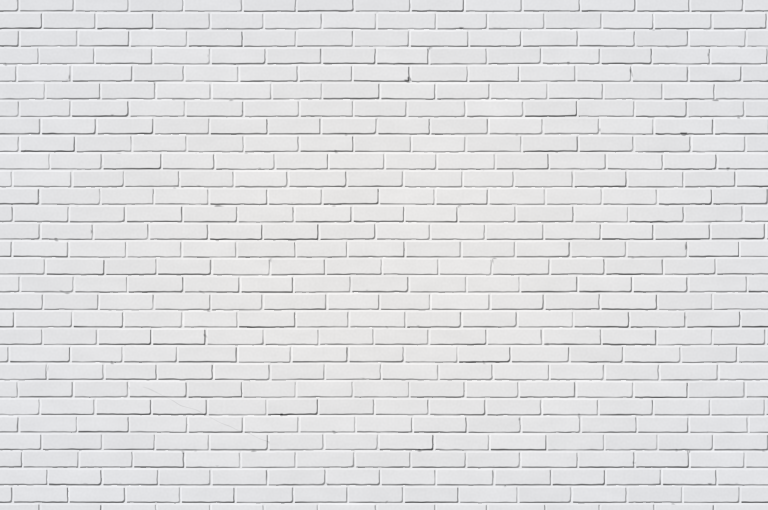
A Shadertoy shader for this texture:

```glsl
// White painted brick wall in running bond, lit from the upper left.
// Each brick is a wobbly rounded box; comparing its coverage with a shifted
// copy gives the joint shadow and the bright rim. Noise adds paint wear.

vec2 hash2(vec2 p) {
    p = vec2(dot(p, vec2(127.1, 311.7)), dot(p, vec2(269.5, 183.3)));
    return fract(sin(p) * 43758.55);
}

float cornerDot(vec2 cell, vec2 f, vec2 corner) {
    return dot(hash2(cell + corner) * 2.0 - 1.0, f - corner);
}

// Gradient noise, roughly -0.7 to 0.7
float gradNoise(vec2 p) {
    vec2 i = floor(p), f = p - i;
    vec2 u = f * f * f * (f * (f * 6.0 - 15.0) + 10.0);
    return mix(mix(cornerDot(i, f, vec2(0, 0)), cornerDot(i, f, vec2(1, 0)), u.x),
               mix(cornerDot(i, f, vec2(0, 1)), cornerDot(i, f, vec2(1, 1)), u.x), u.y);
}

float roundBox(vec2 p, vec2 halfSize, float radius) {
    vec2 d = abs(p) - halfSize + radius;
    return length(max(d, 0.0)) + min(max(d.x, d.y), 0.0) - radius;
}

float segmentDist(vec2 p, vec2 a, vec2 b) {
    vec2 ab = b - a;
    return length(p - a - ab * clamp(dot(p - a, ab) / dot(ab, ab), 0.0, 1.0));
}

// Wall colour at p, where the canvas height is 1
vec3 wall(vec2 p, float pixel) {
    vec2 pitch = vec2(0.1096, 0.0344);
    float soft = 0.0007 + 0.3 * pixel;

    // Uneven courses and hand-laid edges
    vec2 w = p;
    w.y += 0.0016 * gradNoise(p * vec2(5.0, 3.0));
    w += 0.0013 * vec2(gradNoise(p * 75.0), gradNoise(p * 60.0 + 31.0));

    // Running bond with a drifting phase in each row
    vec2 grid = (w - vec2(0.0, 0.0137)) / pitch;
    float row = floor(grid.y);
    grid.x += 0.5 * mod(row, 2.0) - 0.28 + 0.16 * (hash2(vec2(row, 5.0)).x - 0.5);
    grid.x += 0.16 * gradNoise(vec2(grid.x * 0.7, row * 3.7));
    vec2 id = floor(grid);
    vec2 rnd = hash2(id + 17.0), rnd2 = hash2(id + 83.0);

    // Brick, shifted so that most of the joint lies below and to the right
    vec2 q = (grid - id - 0.5) * pitch + vec2(0.0006, -0.0008);
    q.y += (rnd.x - 0.5) * 0.012 * q.x;
    vec2 halfSize = pitch * 0.5 - 0.0017 - 0.0005 * rnd2;
    float radius = 0.0015 + 0.0045 * rnd.y * step(0.0, q.x) * step(q.y, 0.0);
    float d = roundBox(q, halfSize, radius);
    float lifted = roundBox(q + vec2(-0.0021, 0.003), halfSize, radius);
    float face = smoothstep(soft, -soft, d);
    float shifted = smoothstep(soft, -soft, lifted);
    float shadow = shifted * (1.0 - face);
    float rim = face * (1.0 - shifted);

    // Paint: brick tone, soft blotches and fine grain
    float tone = 0.898 + 0.016 * (rnd.x - 0.5);
    tone += 0.018 * gradNoise(p * vec2(18.0, 45.0)) + 0.018 * gradNoise(p * 190.0);
    tone += 0.050 * rim * (0.7 + 0.6 * rnd2.x) + 0.015 * (1.0 - face);

    // Shadow depth varies along each joint; upright joints are paler
    float bed = smoothstep(-0.001, 0.001, -q.y - halfSize.y + 0.0005);
    float depth = mix(0.23, 0.29, bed) + 0.20 * rnd2.y * rnd2.y;
    depth += 0.26 * gradNoise(p * vec2(22.0, 40.0));
    tone -= shadow * clamp(depth, 0.07, 0.6);

    // Chips and open pits along the joints
    float pits = smoothstep(0.36, 0.55, gradNoise(p * 48.0 + 9.0));
    tone -= 0.30 * pits * smoothstep(0.0035, 0.0, abs(d));

    // Faint hairline crack at the lower left
    vec2 c = p + 0.008 * vec2(gradNoise(p * 22.0), gradNoise(p * 27.0 + 4.0));
    float crack = segmentDist(c, vec2(0.28, 0.24), vec2(0.53, 0.13));
    tone -= 0.07 * smoothstep(0.0018, 0.0, crack) * (0.6 + gradNoise(p * 35.0));
    return vec3(tone);
}

void mainImage(out vec4 fragColor, in vec2 fragCoord) {
    float pixel = 1.0 / iResolution.y;
    vec3 color = vec3(0.0);

    // Four samples per pixel smooth the thin joints
    for (int i = 0; i < 4; i++) {
        vec2 offset = vec2(i % 2, i / 2) * 0.5 - 0.25;
        color += 0.25 * wall((fragCoord + offset) * pixel, pixel);
    }

    // Warm bright centre fading to cooler edges
    vec2 uv = fragCoord / iResolution.xy - 0.5;
    float edge = smoothstep(0.1, 0.65, length(uv));
    color *= mix(vec3(1.012, 1.007, 1.003), vec3(0.982, 0.987, 1.0), edge);
    fragColor = vec4(clamp(color, 0.0, 1.0), 1.0);
}
```
